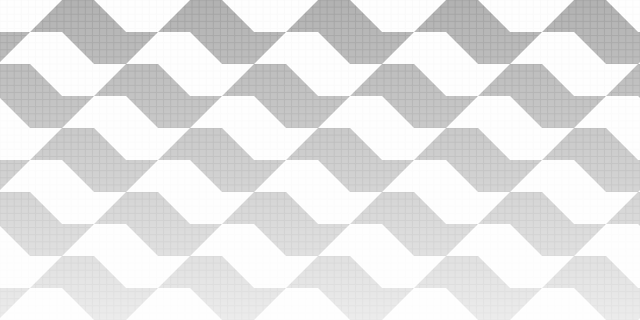
Write a Shadertoy shader that draws this pattern.

```glsl
const float ROWS = 10.0;            // half-height strips down the canvas
const float PERIOD = 4.0;           // repeat width, in strips
const float SHIFT_X = 0.06;         // sideways offset of the weave
const float CELLS = 4.5;            // grid cells per strip
const float CELL_HALF = 0.43;       // half size of a tile inside its cell
const float CELL_ROUND = 0.1;
const float LINE_DARK = 0.085;      // grid strength on the grey shapes
const float LINE_LIGHT = 0.018;     // grid strength on the ground
const vec3 GREY_TOP = vec3(0.695);
const vec3 GREY_BOTTOM = vec3(0.925);
const vec3 GROUND = vec3(0.996);

// Coverage of the trapezoids in strip k; odd strips narrow downwards.
float stripCoverage(float k, vec2 p, float px) {
    float row = floor(k * 0.5);
    float lower = k - 2.0 * row;
    float t = p.y - k;
    float centre = 2.5 + lower + 2.0 * row;
    float halfWidth = mix(0.5 + t, 1.5 - t, lower);
    float x = mod(p.x - centre + 0.5 * PERIOD, PERIOD) - 0.5 * PERIOD;
    float dist = (abs(x) - halfWidth) * 0.7071;
    return clamp(0.5 - dist / px, 0.0, 1.0);
}

// Joins neighbouring strips with a smooth horizontal edge.
float waveCoverage(vec2 p, float px) {
    float edge = floor(p.y + 0.5);
    float below = clamp((p.y - edge) / px + 0.5, 0.0, 1.0);
    return mix(stripCoverage(edge - 1.0, p, px), stripCoverage(edge, p, px), below);
}

// Gaps between small rounded tiles.
float gridLines(vec2 p, float px) {
    vec2 cell = abs(fract(p * CELLS) - 0.5);
    vec2 q = cell - CELL_HALF + CELL_ROUND;
    float dist = length(max(q, 0.0)) + min(max(q.x, q.y), 0.0) - CELL_ROUND;
    return clamp(0.5 + dist / (px * CELLS), 0.0, 1.0);
}

void mainImage(out vec4 fragColor, in vec2 fragCoord) {
    float px = ROWS / iResolution.y;
    vec2 p = vec2(fragCoord.x, iResolution.y - fragCoord.y) * px;
    float depth = p.y / ROWS;

    float wave = waveCoverage(p + vec2(SHIFT_X, 0.0), px);
    vec3 color = mix(GROUND, mix(GREY_TOP, GREY_BOTTOM, depth), wave);

    // Grid fades towards the bottom
    float strength = mix(LINE_LIGHT, LINE_DARK, wave) * mix(1.0, 0.3, depth);
    color *= 1.0 - strength * gridLines(p, px);

    fragColor = vec4(color, 1.0);
}
```
